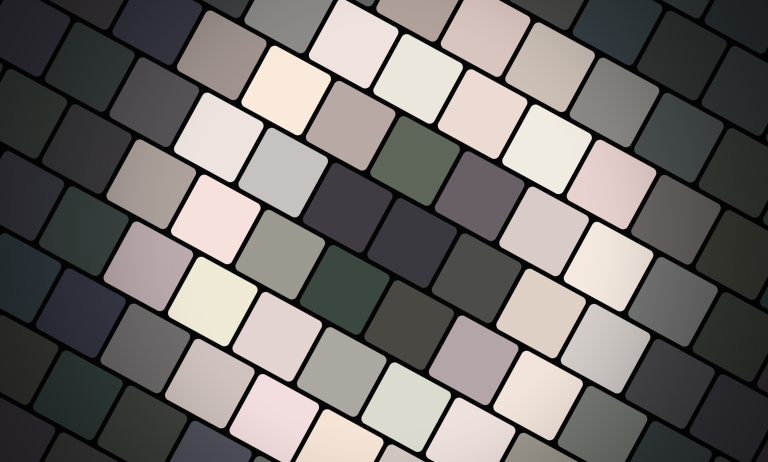
Write a Shadertoy shader that draws this pattern.

```glsl
// Tilted running-bond paving of rounded square tiles with dark joints.
// Each tile takes one flat tone from a soft bright ring around a centre,
// plus a small hashed tint; a vignette darkens the corners.

const float TILT = 0.5;                        // radians, clockwise
const float CELL = 0.159;                      // tile pitch, canvas heights
const vec2 GRID_OFFSET = vec2(0.415, 0.04);    // cells
const float TILE_HALF = 0.469;                 // cells
const float CORNER_RADIUS = 0.075;             // cells

const vec2 RING_CENTRE = vec2(0.035, -0.043);  // canvas heights
const float RING_RADIUS = 0.413;
const float RING_CORE = 0.025;                 // half width of full brightness
const float RING_REACH = 0.287;                // half width of the falloff

const vec3 JOINT = vec3(0.018);
const vec3 DARK_TILE = vec3(0.225, 0.242, 0.25);
const vec3 LIGHT_TILE = vec3(0.955, 0.898, 0.865);
const float TINT_JITTER = 0.055;
const float TONE_JITTER = 0.09;
const float VIGNETTE = 0.45;

vec3 hash3(vec2 p) {
    vec3 h = fract(p.xyx * vec3(0.1031, 0.1030, 0.0973));
    h += dot(h, h.yxz + 33.33);
    return fract((h.xxy + h.yzz) * h.zyx);
}

float roundedSquare(vec2 p, float halfSize, float radius) {
    vec2 d = abs(p) - halfSize + radius;
    return length(max(d, 0.0)) + min(max(d.x, d.y), 0.0) - radius;
}

vec3 tileColour(vec2 centre, vec2 id) {
    float offRing = abs(distance(centre, RING_CENTRE) - RING_RADIUS);
    float tone = 1.0 - smoothstep(RING_CORE, RING_REACH, offRing);
    vec3 rnd = hash3(id + 71.0) - 0.5;

    // Mid tones vary the most; both ends of the ramp stay clean
    tone += TONE_JITTER * (rnd.x + rnd.y) * 4.0 * tone * (1.0 - tone);
    return mix(DARK_TILE, LIGHT_TILE, tone) + TINT_JITTER * rnd;
}

void mainImage(out vec4 fragColor, in vec2 fragCoord) {
    vec2 p = (fragCoord - 0.5 * iResolution.xy) / iResolution.y;
    float c = cos(TILT), s = sin(TILT);
    mat2 toGrid = mat2(c, s, -s, c);

    // Brick grid: every other row shifts by half a tile
    vec2 g = toGrid * p / CELL - GRID_OFFSET;
    float row = floor(g.y + 0.5);
    float shift = 0.5 * mod(row, 2.0);
    vec2 id = vec2(floor(g.x - shift + 0.5), row);
    vec2 centreCell = id + vec2(shift, 0.0);
    vec2 centre = transpose(toGrid) * (centreCell + GRID_OFFSET) * CELL;

    // Tile over joint, with a one-pixel soft edge
    float pixel = 1.0 / (iResolution.y * CELL);
    float d = roundedSquare(g - centreCell, TILE_HALF, CORNER_RADIUS);
    float cover = 1.0 - smoothstep(-0.7 * pixel, 0.7 * pixel, d);
    vec3 colour = mix(JOINT, tileColour(centre, id), cover);

    colour *= 1.0 - VIGNETTE * smoothstep(0.42, 1.0, length(p));
    fragColor = vec4(colour, 1.0);
}
```
